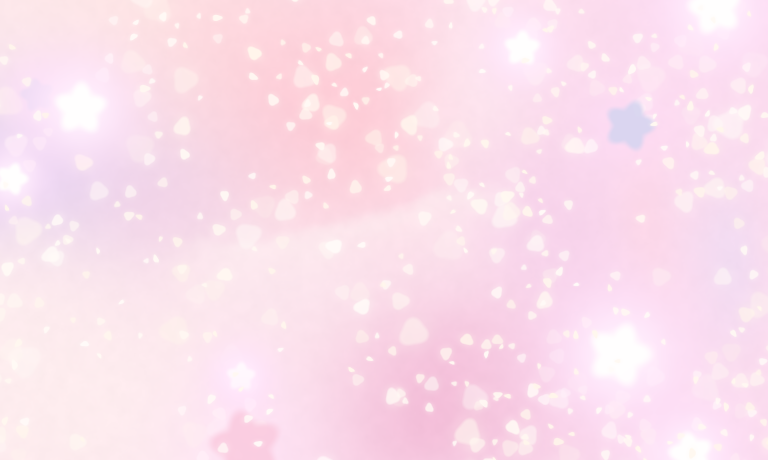
Give the GLSL for this background, as a Shadertoy shader.

```glsl
vec3 hash3(vec2 p) {
    vec3 q = fract(p.xyx * vec3(0.1031, 0.1030, 0.0973));
    q += dot(q, q.yxz + 33.33);
    return fract((q.xxy + q.yzz) * q.zyx);
}

float valueNoise(vec2 p) {
    vec2 i = floor(p), f = fract(p);
    f = f * f * (3.0 - 2.0 * f);
    return mix(mix(hash3(i).x, hash3(i + vec2(1, 0)).x, f.x),
               mix(hash3(i + vec2(0, 1)).x, hash3(i + vec2(1, 1)).x, f.x), f.y);
}

float fbm(vec2 p) {
    float sum = 0.0, gain = 0.5;
    for (int i = 0; i < 4; i++) {
        sum += gain * valueNoise(p);
        p = mat2(1.6, 1.2, -1.2, 1.6) * p + 7.3;
        gain *= 0.5;
    }
    return sum;
}

mat2 rotation(float angle) {
    float c = cos(angle), s = sin(angle);
    return mat2(c, s, -s, c);
}

// Soft elliptical wash of colour
void wash(inout vec3 col, vec2 p, vec2 centre, vec2 radius, vec3 tint, float amount) {
    vec2 d = (p - centre) / radius;
    col = mix(col, tint, amount * exp(-dot(d, d)));
}

vec3 pastelSky(vec2 p) {
    vec2 q = p + 0.12 * (vec2(fbm(p * 3.0), fbm(p * 3.0 + 19.0)) - 0.47);
    vec3 col = mix(vec3(0.99, 0.91, 0.93), vec3(0.985, 0.86, 0.935), smoothstep(0.4, 1.2, q.x));
    wash(col, q, vec2(0.30, 0.92), vec2(0.35, 0.25), vec3(0.995, 0.91, 0.90), 0.8);
    wash(col, q, vec2(0.72, 0.76), vec2(0.36, 0.34), vec3(0.995, 0.80, 0.84), 1.0);
    wash(col, q, vec2(0.05, 0.60), vec2(0.36, 0.18), vec3(0.88, 0.82, 0.94), 0.95);
    wash(col, q, vec2(0.34, 0.56), vec2(0.18, 0.14), vec3(0.95, 0.81, 0.90), 0.6);
    wash(col, q, vec2(0.60, 0.37), vec2(0.45, 0.13), vec3(0.985, 0.89, 0.93), 0.9);
    wash(col, q, vec2(1.07, 0.84), vec2(0.15, 0.34), vec3(0.995, 0.91, 0.935), 0.95);
    wash(col, q, vec2(1.20, 0.50), vec2(0.18, 0.28), vec3(0.965, 0.82, 0.92), 0.8);
    wash(col, q, vec2(0.96, 0.12), vec2(0.25, 0.20), vec3(0.955, 0.745, 0.85), 1.0);
    wash(col, q, vec2(1.40, 0.55), vec2(0.06, 0.22), vec3(0.99, 0.84, 0.90), 0.7);
    wash(col, q, vec2(1.57, 0.41), vec2(0.08, 0.18), vec3(0.94, 0.86, 0.95), 0.8);
    wash(col, q, vec2(0.12, 0.18), vec2(0.42, 0.24), vec3(0.995, 0.93, 0.935), 0.85);

    // Milky ribbon with a crisp upper edge and a fading underside
    float depth = 0.465 + 0.14 * smoothstep(0.5, 1.15, p.x) - p.y + 0.05 * (fbm(p * 16.0) - 0.47);
    float ribbon = smoothstep(-0.025, 0.025, depth) * exp(-max(depth, 0.0) * 11.0);
    ribbon *= smoothstep(0.3, 0.55, p.x) * smoothstep(1.16, 0.98, p.x);
    col = mix(col, vec3(0.995, 0.935, 0.945), 0.8 * ribbon);
    return col + 0.02 * (fbm(p * 45.0) - 0.47);
}

// Scattered light discs, one candidate per grid cell
void bokeh(inout vec3 col, vec2 p, float cell, float share, vec2 sizes, vec2 alphas, float stretch, float seed) {
    vec2 home = floor(p / cell);
    for (int y = -1; y <= 1; y++)
    for (int x = -1; x <= 1; x++) {
        vec2 id = home + vec2(x, y);
        vec3 place = hash3(id + seed);
        vec3 look = hash3(id + seed + 57.0);
        vec2 centre = (id + place.xy) * cell;
        float density = share * (0.15 + 1.7 * smoothstep(0.2, 0.8, valueNoise(centre * 6.0 + 3.0)));
        if (place.z > density) continue;
        vec2 d = rotation(look.z * 6.28) * (p - centre);
        d.y *= 1.0 + stretch * look.y;
        float radius = mix(sizes.x, sizes.y, look.x * look.x);
        float dist = length(d) / radius;
        float wobble = 0.12 * cos(3.0 * atan(d.y, d.x) + 6.28 * place.z / density);
        float blur = max(0.003 / radius, 0.22);
        float disc = smoothstep(1.0 + blur, 1.0 - blur, dist + wobble);
        float halo = 0.4 * exp(-dist * dist * 0.55) * smoothstep(2.6, 1.0, dist);
        float alpha = mix(alphas.x, alphas.y, look.y);
        col = mix(col, mix(vec3(1.0, 0.965, 0.92), vec3(1.0, 0.985, 0.975), look.z), alpha * max(disc, halo));
    }
}

// Rounded five-pointed star with a wide pink glow
void glowStar(inout vec3 col, vec2 p, vec4 star, float angle) {
    vec2 d = rotation(angle) * (p - star.xy) / star.z;
    float dist = length(d);
    bool white = star.w < 0.5;
    col = mix(col, vec3(1.0, 0.87, 0.985), (white ? 0.9 : 0.5) * exp(-dist * dist * 0.25));
    float edge = dist - 0.78 - 0.13 * cos(5.0 * atan(d.x, d.y));
    if (white) {
        col = mix(col, vec3(1.0, 0.965, 0.995), 0.8 * exp(-dist * dist * 0.6));
        col = mix(col, vec3(1.0, 0.995, 0.995), smoothstep(0.2, -0.2, edge));
    } else {
        vec3 tint = star.w < 1.5 ? vec3(0.83, 0.83, 0.94) : vec3(0.98, 0.79, 0.87);
        col = mix(col, tint, (star.z < 0.05 ? 0.45 : 0.85) * smoothstep(0.16, -0.16, edge));
    }
}

void mainImage(out vec4 fragColor, in vec2 fragCoord) {
    vec2 p = fragCoord / iResolution.y;
    vec3 col = pastelSky(p);

    bokeh(col, p, 0.110, 0.55, vec2(0.016, 0.034), vec2(0.25, 0.65), 0.1, 11.0);
    bokeh(col, p, 0.070, 0.50, vec2(0.010, 0.022), vec2(0.50, 0.95), 0.25, 83.0);

    // Centre, radius and kind: 0 white, 1 blue, 2 pink
    vec4 stars[10] = vec4[10](
        vec4(0.081, 0.793, 0.040, 1), vec4(0.175, 0.764, 0.062, 0),
        vec4(1.347, 0.229, 0.075, 0), vec4(1.555, 0.983, 0.064, 0),
        vec4(1.135, 0.895, 0.042, 0), vec4(0.026, 0.611, 0.038, 0),
        vec4(1.502, 0.013, 0.052, 0), vec4(0.524, 0.181, 0.034, 0),
        vec4(1.369, 0.727, 0.060, 1), vec4(0.535, 0.030, 0.085, 2));
    for (int i = 0; i < 10; i++) glowStar(col, p, stars[i], 0.25 * float(i % 3) - 0.2);

    bokeh(col, p, 0.046, 0.30, vec2(0.006, 0.012), vec2(0.75, 1.00), 0.8, 151.0);
    fragColor = vec4(clamp(col, 0.0, 1.0), 1.0);
}
```
